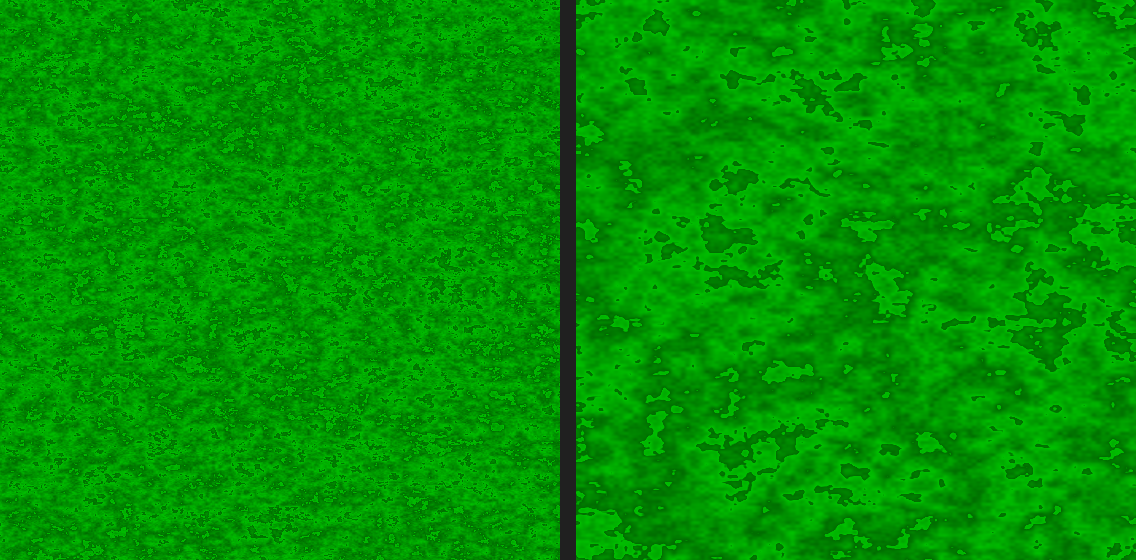
Left: the whole. Right: its middle third, enlarged.
Give the GLSL for this texture, as a Shadertoy shader.

```glsl
// Mottled green turf: layered grain whose tone wraps from bright back to dark.

const vec3 DARK_GREEN = vec3(0.0, 0.43, 0.0);
const vec3 BRIGHT_GREEN = vec3(0.0, 0.745, 0.0);
const vec2 BASE_CELLS = vec2(11.0, 17.0);  // coarsest cells across the canvas, wider than tall
const int LAYERS = 6;
const float LAYER_WEIGHTS[LAYERS] = float[LAYERS](0.45, 0.75, 1.0, 0.85, 0.6, 0.45);
const float TONE_SPREAD = 0.84;            // higher values wrap more often
const float WRAP_EDGE = 0.04;              // share of the cycle spent on the steep return

// Integer hash of a cell in a given layer, from 0 to 1
float hashCell(ivec2 cell, int layer) {
    uvec2 q = uvec2(cell) * uvec2(1597334673u, 3812015801u);
    uint h = q.x ^ q.y ^ (uint(layer + 1) * 2654435769u);
    h = (h ^ (h >> 16)) * 2146121005u;
    h = (h ^ (h >> 15)) * 2221713035u;
    h ^= h >> 16;
    return float(h >> 8) / 16777216.0;
}

// Smoothly blended cell values, centred on zero
float cellNoise(vec2 p, int layer) {
    ivec2 cell = ivec2(floor(p));
    vec2 f = fract(p);
    vec2 blend = f * f * (3.0 - 2.0 * f);
    float low = mix(hashCell(cell, layer), hashCell(cell + ivec2(1, 0), layer), blend.x);
    float high = mix(hashCell(cell + ivec2(0, 1), layer), hashCell(cell + ivec2(1, 1), layer), blend.x);
    return mix(low, high, blend.y) - 0.5;
}

// Weighted sum of layers, each twice as fine as the last
float turfHeight(vec2 uv) {
    float height = 0.0;
    vec2 cells = BASE_CELLS;
    for (int i = 0; i < LAYERS; i++) {
        vec2 offset = vec2(3.37, 7.61) * float(i + 1);
        height += LAYER_WEIGHTS[i] * cellNoise(uv * cells + offset, i);
        cells *= 2.0;
    }
    return height;
}

// Sawtooth with a narrow sloped return in place of a hard jump
float softSawtooth(float x) {
    float phase = fract(x);
    return min(phase / (1.0 - WRAP_EDGE), (1.0 - phase) / WRAP_EDGE);
}

void mainImage(out vec4 fragColor, in vec2 fragCoord) {
    vec2 uv = fragCoord / iResolution.xy;
    float tone = softSawtooth(0.5 + TONE_SPREAD * turfHeight(uv));
    fragColor = vec4(mix(DARK_GREEN, BRIGHT_GREEN, tone), 1.0);
}
```
